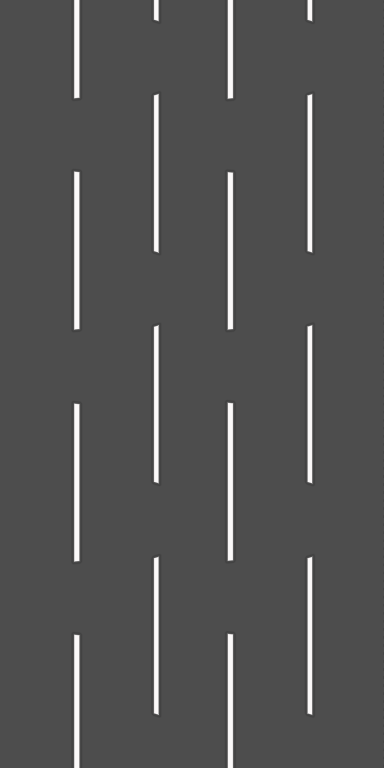
Write a Shadertoy shader that draws this pattern.

```glsl
// Dark road surface with four columns of long white lane dashes.
// Columns and dashes repeat by rounding to the nearest cell; alternate columns
// are staggered, and each dash is a box distance with slightly uneven ends.

float hash(vec2 p) {
    return fract(sin(dot(p, vec2(127.1, 311.7))) * 43758.5);
}

// Signed distance to the nearest dash; p is in canvas heights.
float dashDistance(vec2 p) {
    float column = clamp(round(p.x / 0.1), 1.0, 4.0);
    float staggered = 1.0 - mod(column, 2.0);
    float period = 0.3012;

    // Local frame of the nearest dash
    float y = p.y - mix(0.6734, 0.4734, staggered);
    float row = round(y / period);
    vec2 q = vec2(p.x - 0.1 * column - 0.0035 * staggered, y - row * period);

    // Slanted ends with a small change of length from dash to dash
    float end = hash(vec2(column, row * 2.0 + step(0.0, q.y))) - 0.5;
    float slant = mix(-0.1, 0.3, staggered);
    vec2 halfSize = vec2(mix(0.0034, 0.003, staggered),
                         mix(0.1026, 0.1018, staggered) + 0.0015 * end + slant * q.x);
    vec2 d = abs(q) - halfSize;
    return length(max(d, 0.0)) + min(max(d.x, d.y), 0.0);
}

void mainImage(out vec4 fragColor, in vec2 fragCoord) {
    vec2 p = fragCoord / iResolution.y;
    float pixel = 1.0 / iResolution.y;
    float d = dashDistance(p);

    vec3 color = vec3(0.302);

    // Thin dark rim around the paint
    float rim = (d - 0.0026) / 0.0012;
    color -= 0.045 * exp(-rim * rim);

    // Faint ticks along the right border
    float border = smoothstep(0.498, 0.4995, p.x);
    color -= 0.03 * border * smoothstep(0.2, 0.8, sin(p.y * 600.0));

    // White paint
    float paint = 1.0 - smoothstep(-0.8 * pixel, 0.8 * pixel, d);
    color = mix(color, vec3(0.985, 0.975, 0.975), paint);

    fragColor = vec4(color, 1.0);
}
```
